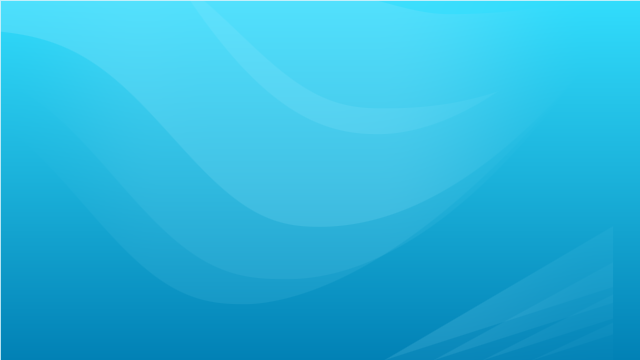
This background is drawn by a Shadertoy shader. Its source:

```glsl
const vec3 DEEP_BLUE = vec3(0.005, 0.505, 0.710);
const vec3 MID_BLUE = vec3(0.105, 0.695, 0.855);
const vec3 BRIGHT_CYAN = vec3(0.195, 0.865, 0.990);
const vec3 PALE_TINT = vec3(0.62, 0.92, 1.00);
const vec3 RIM_COLOR = vec3(0.85, 0.95, 0.98);

const float ASPECT = 16.0 / 9.0;
const float OUTER_ALPHA = 0.09;
const float INNER_ALPHA = 0.08;
const float MAIN_ALPHA = 0.16;
const float CORNER_ALPHA = 0.25;
const float RIBBON_ALPHA = 0.16;
const float CAP_ALPHA = 0.65;
const float RIM_WIDTH = 0.0023;

const int FAN_BLADES = 4;
const float FAN_START = 1.069;
const float FAN_SPACING = 0.137;
const float FAN_END = 1.703;
const float FAN_SLOPE = 0.586;
const float BLADE_ALPHA = 0.11;
const float FAN_ALPHA = 0.05;

// Antialiased coverage of the side where d is positive
float cover(float d) {
    return clamp(0.5 + d / fwidth(d), 0.0, 1.0);
}

// Height above a valley: its left bank levels off, its right bank keeps rising.
// left = (height, width, power), right = (steepness, power)
float aboveValley(vec2 p, vec2 lowest, vec3 left, vec2 right) {
    float run = abs(p.x - lowest.x);
    float leftBank = left.x * (1.0 - exp(-pow(run / left.y, left.z)));
    float rightBank = right.x * pow(run, right.y);
    return p.y - lowest.y - (p.x < lowest.x ? leftBank : rightBank);
}

vec3 skyGradient(float y) {
    vec3 lower = mix(DEEP_BLUE, MID_BLUE, clamp(y * 2.0, 0.0, 1.0));
    return mix(lower, BRIGHT_CYAN, clamp(y * 2.0 - 1.0, 0.0, 1.0));
}

// Overlapping translucent blades rising from the lower edge
vec3 addFan(vec3 color, vec2 p) {
    float side = cover(FAN_END - p.x);
    float fade = 1.0 - 0.65 * smoothstep(1.2, FAN_END, p.x);
    float under = cover((p.x - FAN_START) * FAN_SLOPE - p.y);
    color = mix(color, PALE_TINT, FAN_ALPHA * under * side * fade);
    for (int i = 0; i < FAN_BLADES; i++) {
        float k = float(i);
        float run = p.x - FAN_START - FAN_SPACING * k;
        float top = cover(run * (FAN_SLOPE - 0.04 * k) - p.y);
        float bottom = cover(p.y - run * 0.32);
        color = mix(color, PALE_TINT, BLADE_ALPHA * top * bottom * side * fade);
    }
    return color;
}

void mainImage(out vec4 fragColor, in vec2 fragCoord) {
    vec2 uv = fragCoord / iResolution.xy;
    vec2 p = uv * vec2(ASPECT, 1.0);
    vec3 color = skyGradient(uv.y);

    // Broad nested waves
    float outer = aboveValley(p, vec2(0.683, 0.155), vec3(0.602, 0.544, 2.57), vec2(0.730, 1.74));
    float inner = aboveValley(p, vec2(0.799, 0.2245), vec3(0.602, 0.569, 2.7), vec2(0.860, 1.93));
    float crest = aboveValley(p, vec2(0.891, 0.370), vec3(0.551, 0.505, 2.5), vec2(0.813, 1.95));
    float fadeLeft = smoothstep(0.0, 0.45, p.x);
    float fadeRight = 1.0 - smoothstep(1.05, 1.65, p.x);
    float crestAlpha = mix(CORNER_ALPHA, MAIN_ALPHA, smoothstep(0.0, 0.6, p.x));
    color = mix(color, PALE_TINT, OUTER_ALPHA * cover(outer) * fadeLeft * fadeRight);
    color = mix(color, PALE_TINT, INNER_ALPHA * cover(inner) * fadeLeft * fadeRight);
    color = mix(color, PALE_TINT, crestAlpha * cover(crest) * fadeRight);

    // Bright ribbon
    float ribbonLow = aboveValley(p, vec2(1.053, 0.6273), vec3(2.315, 1.132, 2.27), vec2(0.945, 1.87));
    float ribbonTop = aboveValley(p, vec2(1.065, 0.699), vec3(0.463, 0.491, 2.5), vec2(0.621, 2.25));
    float ribbon = cover(ribbonLow) * cover(-ribbonTop);
    float ribbonFade = 1.0 - 0.5 * smoothstep(0.9, 1.4, p.x);
    color = mix(color, PALE_TINT, RIBBON_ALPHA * ribbon * ribbonFade);

    // Saturated cap along the upper edge
    float cap = aboveValley(p, vec2(1.25, 0.9606), vec3(0.08, 0.253, 2.0), vec2(0.288, 2.0));
    color = mix(color, BRIGHT_CYAN, CAP_ALPHA * cover(cap));

    color = addFan(color, p);

    // Thin pale rim at the left and top
    float rim = cover(RIM_WIDTH - min(p.x, 1.0 - p.y));
    color = mix(color, RIM_COLOR, rim);
    fragColor = vec4(color, 1.0);
}
```
